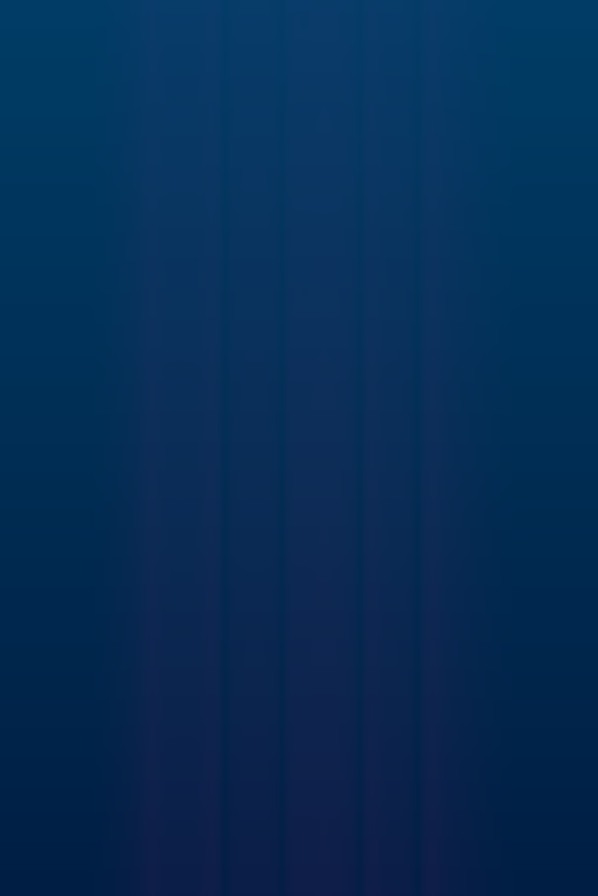
Reproduce this background procedurally as a WebGL 1 fragment shader.

```glsl
precision highp float;
// Deep blue backdrop with a soft violet curtain hanging down its middle.
// A vertical three-stop gradient is tinted by a veil weight, which bright
// ridges and thin creases, spaced along sine curves, raise and lower.

uniform vec2 u_resolution;

// Vertical stops of the plain backdrop
const vec3 BLUE_TOP = vec3(0.000, 0.237, 0.400);
const vec3 BLUE_MID = vec3(0.000, 0.178, 0.328);
const vec3 BLUE_LOW = vec3(0.000, 0.116, 0.265);

// Vertical stops of the curtain at full strength
const vec3 VEIL_TOP = vec3(0.080, 0.232, 0.435);
const vec3 VEIL_MID = vec3(0.104, 0.177, 0.362);
const vec3 VEIL_LOW = vec3(0.116, 0.114, 0.298);

// Curtain extent: outer and inner limits of each soft side
const vec2 LEFT_SIDE = vec2(0.14, 0.28);
const vec2 RIGHT_SIDE = vec2(0.70, 0.88);
const float VEIL_STRENGTH = 0.38;

// Fold layout: x = centre + spread * sin(step * index)
const float RIDGE_CENTRE = 0.488;
const float RIDGE_SPREAD = 0.288;
const float RIDGE_STEP = 0.478;
const float RIDGE_WIDTH = 0.016;
const float RIDGE_STRENGTH = 0.15;
const float CREASE_CENTRE = 0.537;
const float CREASE_SPREAD = 0.1775;
const float CREASE_STEP = 0.756;
const float CREASE_WIDTH = 0.0065;
const float CREASE_STRENGTH = 0.23;
const float HOLLOW_STRENGTH = 0.08;

// Broad panel between the two middle creases
const float PANEL_CENTRE = 0.542;
const float PANEL_WIDTH = 0.055;
const float PANEL_STRENGTH = 0.12;

float bell(float x, float centre, float width) {
  float d = (x - centre) / width;
  return exp(-d * d);
}

vec3 threeStops(vec3 low, vec3 mid, vec3 top, float y) {
  return y < 0.5 ? mix(low, mid, y * 2.0) : mix(mid, top, y * 2.0 - 1.0);
}

// Bright ridges, the middle one faintest
float ridges(float x) {
  float sum = 0.0;
  for (int i = -2; i <= 2; i++) {
    float k = float(i);
    float centre = RIDGE_CENTRE + RIDGE_SPREAD * sin(RIDGE_STEP * k);
    float strength = RIDGE_STRENGTH * (0.5 + 0.5 * min(abs(k), 1.0));
    sum += strength * bell(x, centre, RIDGE_WIDTH);
  }
  return sum;
}

// Each crease is a narrow shadow inside a wider hollow
float creases(float x) {
  float sum = 0.0;
  for (int i = 0; i < 4; i++) {
    float k = float(i) - 1.5;
    float centre = CREASE_CENTRE + CREASE_SPREAD * sin(CREASE_STEP * k);
    sum += CREASE_STRENGTH * bell(x, centre, CREASE_WIDTH);
    sum += HOLLOW_STRENGTH * bell(x, centre, CREASE_WIDTH * 3.0);
  }
  return sum;
}

void main() {
  vec2 uv = gl_FragCoord.xy / u_resolution;

  // Veil weight across the width
  float body = smoothstep(LEFT_SIDE.x, LEFT_SIDE.y, uv.x)
             * (1.0 - smoothstep(RIGHT_SIDE.x, RIGHT_SIDE.y, uv.x));
  float panel = PANEL_STRENGTH * bell(uv.x, PANEL_CENTRE, PANEL_WIDTH);
  float relief = ridges(uv.x) + panel - creases(uv.x);

  // Folds soften a little towards the top
  float depth = mix(1.0, 0.8, smoothstep(0.5, 1.0, uv.y));
  float veil = clamp(VEIL_STRENGTH * body + relief * depth, 0.0, 1.0);

  vec3 backdrop = threeStops(BLUE_LOW, BLUE_MID, BLUE_TOP, uv.y);
  vec3 curtain = threeStops(VEIL_LOW, VEIL_MID, VEIL_TOP, uv.y);
  gl_FragColor = vec4(mix(backdrop, curtain, veil), 1.0);
}
```
